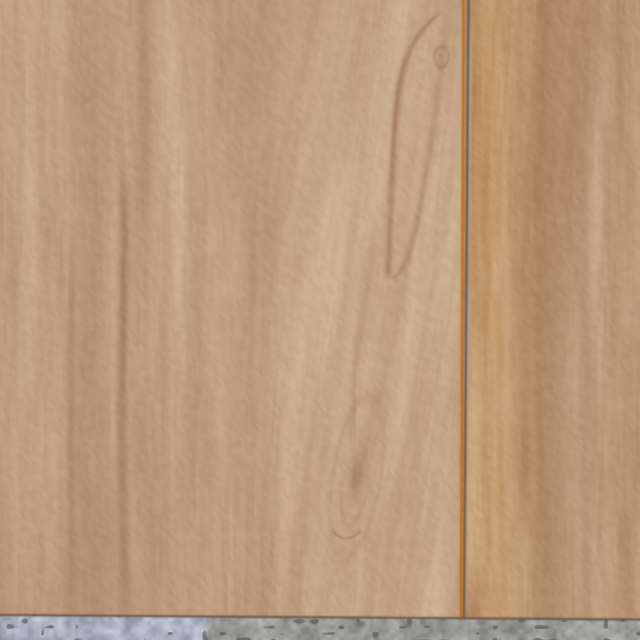
Reproduce this texture procedurally as a WebGL 1 fragment shader.

```glsl
precision highp float;
// Pale wooden boards with a vertical seam, knots and a strip of speckled concrete below.
uniform vec2 u_resolution;

const vec3 WOOD_LIGHT = vec3(0.775, 0.650, 0.535);
const vec3 WOOD_MID = vec3(0.725, 0.585, 0.470);
const vec3 WOOD_DARK = vec3(0.550, 0.385, 0.270);
const vec3 WOOD_GOLD = vec3(0.760, 0.605, 0.435);
const vec3 SEAM_ORANGE = vec3(0.720, 0.430, 0.130);
const vec3 SEAM_SHADOW = vec3(0.390, 0.350, 0.340);
const vec3 STONE_BLUE = vec3(0.670, 0.690, 0.755);
const vec3 STONE_GREY = vec3(0.600, 0.600, 0.585);
const vec2 LOOP_SPAN = vec2(0.567, 0.978);
const vec2 KNOT = vec2(0.557, 0.255);
const vec2 SMALL_KNOT = vec2(0.690, 0.911);
const float STONE_SPLIT = 0.323;

float hash(vec2 p) {
  return fract(sin(dot(p, vec2(127.1, 311.7))) * 43758.5453);
}

float noise(vec2 p) {
  vec2 i = floor(p), f = fract(p);
  f = f * f * (3.0 - 2.0 * f);
  return mix(mix(hash(i), hash(i + vec2(1.0, 0.0)), f.x),
             mix(hash(i + vec2(0.0, 1.0)), hash(i + 1.0), f.x), f.y);
}

float band(float x, float center, float width) {
  float d = (x - center) / width;
  return exp(-d * d);
}

float span(float y, float low, float high) {
  return smoothstep(low - 0.08, low + 0.08, y) * (1.0 - smoothstep(high - 0.08, high + 0.08, y));
}

// Layered streaks stretched along the board, centred on zero
float grain(vec2 p) {
  float sum = 0.0, weight = 0.5, frequency = 22.0;
  for (int i = 0; i < 4; i++) {
    sum += weight * (noise(vec2(p.x * frequency, p.y * frequency * 0.07 + float(i) * 9.0)) - 0.5);
    frequency *= 2.1;
    weight *= 0.75;
  }
  return sum;
}

// Long pointed growth ring: x is its outline, y its inside
vec2 growthLoop(vec2 p) {
  float t = clamp((p.y - LOOP_SPAN.x) / (LOOP_SPAN.y - LOOP_SPAN.x), 0.0, 1.0);
  float left = 0.606 + 0.018 * t + 0.060 * pow(t, 8.0);
  float right = 0.614 + 0.083 * sqrt(t);
  float inRange = smoothstep(LOOP_SPAN.x - 0.008, LOOP_SPAN.x + 0.008, p.y)
                * (1.0 - smoothstep(LOOP_SPAN.y - 0.01, LOOP_SPAN.y + 0.01, p.y));
  float edge = band(p.x, left, 0.0055) * 0.85 + band(p.x, right, 0.006) * mix(0.65, 0.2, t);
  float inside = smoothstep(left, left + 0.012, p.x) * (1.0 - smoothstep(right - 0.012, right, p.x));
  return vec2(edge, inside) * inRange;
}

vec3 wood(vec2 p, float seam) {
  float onRight = smoothstep(seam, seam + 0.003, p.x);
  float leaning = smoothstep(0.34, 0.52, p.x) * (1.0 - onRight);
  float swirl = 0.018 * exp(-dot((p - KNOT) * vec2(18.0, 8.0), (p - KNOT) * vec2(18.0, 8.0)));
  float wobble = 0.010 * (noise(vec2(p.x * 5.0, p.y * 3.0)) - 0.5);
  vec2 g = vec2(p.x - leaning * 0.15 * (p.y - 0.4) + wobble + swirl * sign(p.x - KNOT.x), p.y);

  // Broad tone of both boards
  float light = 0.40 + 0.40 * smoothstep(0.36, 0.50, g.x) + 0.25 * band(p.x, 0.02, 0.06);
  light += 0.25 * band(p.x, 0.29, 0.06) * smoothstep(0.4, 0.9, p.y);
  light -= 0.30 * band(p.x, 0.45, 0.06) * smoothstep(0.55, 1.0, p.y);
  vec3 color = mix(WOOD_MID, WOOD_LIGHT, clamp(light, 0.0, 1.0));
  vec3 rightTone = mix(WOOD_MID, WOOD_GOLD, band(p.x, 0.76, 0.06) * 0.8 + 0.2);
  color = mix(color, rightTone, onRight);
  float streaks = grain(g + onRight * 3.7);
  color += streaks * mix(0.14, 0.18, onRight) * vec3(0.8, 1.0, 1.1);

  // Named dark and pale streaks
  float dark = 0.26 * band(g.x, 0.110, 0.006) * span(p.y, 0.05, 0.60);
  dark += 0.38 * band(g.x, 0.192, 0.008) * span(p.y, 0.05, 0.72);
  dark += 0.25 * band(g.x, 0.225, 0.012) * span(p.y, 0.65, 1.1);
  dark += 0.15 * band(g.x, 0.150, 0.055);
  dark += 0.22 * band(g.x, 0.550, 0.009) * span(p.y, 0.30, 0.62);
  dark += onRight * (0.30 * band(g.x, 0.865, 0.022) + 0.20 * band(g.x, 0.915, 0.012));
  dark += onRight * 0.22 * band(g.x, 0.822, 0.014) * span(p.y, 0.20, 0.60);
  dark += onRight * 0.55 * band(p.x - 0.15 * (p.y - 0.08), 0.745, 0.015) * span(p.y, -0.1, 0.08);
  float pale = 0.55 * band(g.x, 0.177, 0.006) * span(p.y, 0.28, 0.72);
  pale += 0.55 * band(g.x, 0.464, 0.013) * span(p.y, 0.12, 0.65);
  pale += 0.35 * band(g.x, 0.570, 0.010) * span(p.y, 0.35, 0.70);

  // Growth loop and knots
  vec2 ring = growthLoop(p + vec2(wobble * 0.4, 0.0));
  dark += 0.62 * ring.x;
  pale += 0.30 * ring.y;
  vec2 k = p - KNOT;
  k.x -= 0.15 * k.y;
  float r = length(k * vec2(1.0, 0.30));
  dark += 0.50 * band(r, 0.0, 0.011) + 0.18 * band(r, 0.022, 0.003) * smoothstep(0.02, -0.05, k.y);
  dark += 0.14 * band(r, 0.038, 0.004);
  float curl = length((p - vec2(0.541, 0.176)) * vec2(0.8, 1.0));
  dark += 0.40 * band(curl, 0.017, 0.0025) * smoothstep(0.178, 0.166, p.y);
  float s = length((p - SMALL_KNOT) * vec2(1.0, 0.7));
  dark += 0.35 * band(s, 0.011, 0.003) + 0.30 * band(s, 0.0, 0.006);

  color = mix(color, WOOD_LIGHT + 0.045, clamp(pale, 0.0, 1.0));
  color = mix(color, WOOD_DARK, clamp(dark * (0.85 + streaks), 0.0, 1.0));

  // Short slanted pores
  float pores = noise(vec2((p.x + p.y * 0.6) * 170.0, (p.y - p.x * 0.4) * 95.0)) - 0.5;
  return color + pores * 0.035;
}

vec3 stone(vec2 p) {
  vec3 color = mix(STONE_BLUE, STONE_GREY, smoothstep(STONE_SPLIT - 0.004, STONE_SPLIT + 0.004, p.x));
  color += 0.16 * (noise(p * 65.0) - 0.5) + 0.10 * (noise(p * 150.0) - 0.5);
  float specks = smoothstep(0.78, 0.92, noise(p * vec2(75.0, 100.0) + 31.0));
  specks = max(specks, 0.9 * band(length((p - vec2(0.563, 0.025)) * vec2(0.7, 1.0)), 0.0, 0.006));
  return mix(color, vec3(0.34, 0.33, 0.34), specks * 0.65);
}

void main() {
  vec2 p = gl_FragCoord.xy / u_resolution;
  float pixel = 1.0 / u_resolution.y;
  float seam = mix(0.7205, 0.7245, p.y);
  vec3 color = wood(p, seam);

  // Seam: orange lip with a shadow gap that widens upward
  float gap = seam + mix(0.004, 0.0075, p.y);
  color = mix(color, SEAM_SHADOW, 0.85 * band(p.x, gap, 0.0028));
  color = mix(color, vec3(0.66, 0.65, 0.66), 0.45 * band(p.x, gap + 0.004, 0.0018) * span(p.y, 0.40, 0.95));
  color = mix(color, SEAM_ORANGE, 0.90 * band(p.x, seam, 0.0030));

  // Lower edge of the boards above the concrete
  float edge = mix(0.039, 0.032, p.x);
  color = mix(stone(p), color, smoothstep(edge - pixel, edge + pixel, p.y));
  color = mix(color, vec3(0.40, 0.32, 0.27), 0.75 * band(p.y, edge, 0.0024));
  gl_FragColor = vec4(clamp(color, 0.0, 1.0), 1.0);
}
```
